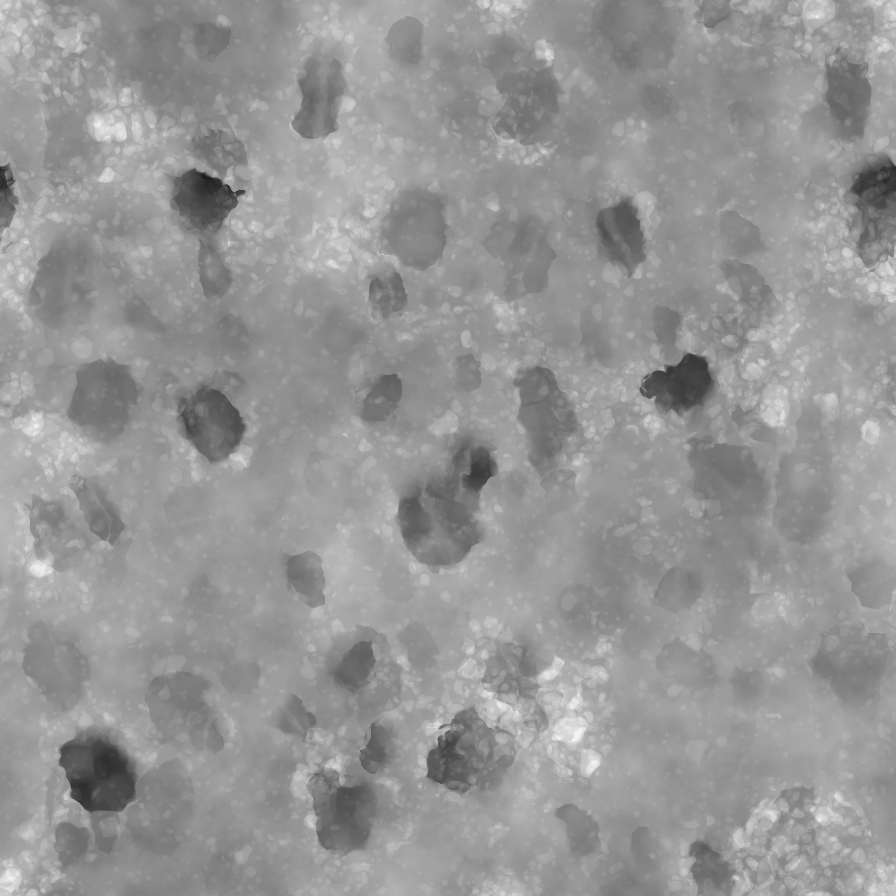
Give the GLSL for this texture, as a Shadertoy shader.

```glsl
const float BASE_GREY = 0.588;

mat2 rotation(float angle) {
    float c = cos(angle), s = sin(angle);
    return mat2(c, -s, s, c);
}

// Three random values for a cell of a grid that wraps after n cells
vec3 hash3(vec2 cell, float n, float seed) {
    vec2 w = mod(cell, n) + seed * 17.13;
    vec3 q = fract(w.xyx * vec3(0.1031, 0.1030, 0.0973));
    q += dot(q, q.yxz + 33.33);
    return fract((q.xxy + q.yzz) * q.zyx);
}

float noise(vec2 p, float n, float seed) {
    vec2 cell = floor(p * n), f = fract(p * n);
    f = f * f * f * (f * (f * 6.0 - 15.0) + 10.0);
    float a = hash3(cell, n, seed).x;
    float b = hash3(cell + vec2(1, 0), n, seed).x;
    float c = hash3(cell + vec2(0, 1), n, seed).x;
    float d = hash3(cell + vec2(1, 1), n, seed).x;
    return mix(mix(a, b, f.x), mix(c, d, f.x), f.y);
}

float fbm(vec2 p, float n, float seed) {
    float sum = 0.0, weight = 0.533;
    for (int i = 0; i < 4; i++) {
        sum += weight * noise(p, n, seed + float(i));
        n *= 2.0;
        weight *= 0.5;
    }
    return sum;
}

vec2 warp(vec2 p, float n, float amount, float seed) {
    return p + amount * (vec2(noise(p, n, seed), noise(p, n, seed + 1.0)) - 0.5);
}

// Offset to the middle of the nearest clod, blended at the borders
vec2 clodOffset(vec2 p, float n, float seed) {
    vec2 cell = floor(p * n), sum = vec2(0);
    float total = 0.0001;
    for (int j = -1; j <= 1; j++)
    for (int i = -1; i <= 1; i++) {
        vec2 id = cell + vec2(i, j);
        vec2 toMiddle = id + hash3(id, n, seed).xy - p * n;
        float weight = exp(-26.0 * dot(toMiddle, toMiddle));
        sum += weight * toMiddle;
        total += weight;
    }
    return sum / total / n;
}

// Hoof prints: x is the depth of the pit, y the raised rim
vec2 prints(vec2 p, float n, float maxDepth, float seed) {
    vec2 cell = floor(p * n), result = vec2(0);
    for (int j = -1; j <= 1; j++)
    for (int i = -1; i <= 1; i++) {
        vec2 id = cell + vec2(i, j);
        vec3 place = hash3(id, n, seed);
        vec3 kind = hash3(id, n, seed + 1.0);
        vec3 form = hash3(id, n, seed + 2.0);
        if (place.z > 0.85) continue;

        vec2 size = vec2(mix(0.17, 0.28, form.x), mix(0.26, 0.40, form.y));
        vec2 q = p * n - id - mix(vec2(0.1), vec2(0.9), place.xy);
        q = rotation(mix(-0.3, 0.7, kind.x)) * q / size;
        float d = pow(dot(pow(abs(q), vec2(2.5)), vec2(1)), 0.4);

        // One wall is steep, the opposite one slopes gently
        float side = dot(q, normalize(vec2(kind.y - 0.5, form.z - 0.5) + 0.01));
        float wall = mix(0.08, 0.85, smoothstep(-0.7, 1.0, side));
        float pit = 1.0 - smoothstep(1.0 - wall, 1.04, d);
        float cleft = exp(-q.x * q.x * 30.0) * step(0.7, form.z);
        pit *= (1.0 - 0.4 * cleft) * (0.9 + 0.2 * clamp(q.y, -1.0, 1.0));

        float depth = maxDepth * (0.18 + 0.82 * kind.z * kind.z * kind.z);
        float ring = (d - 1.2) / 0.25;
        float rim = exp(-ring * ring) * smoothstep(0.0, 0.6, depth / maxDepth);
        result = max(result, vec2(depth * pit, rim));
    }
    return result;
}

// Flat-topped crumbs of soil, present where density exceeds their threshold
float crumbs(vec2 p, float n, float density, float seed) {
    vec2 cell = floor(p * n);
    float top = 0.0;
    for (int j = -1; j <= 1; j++)
    for (int i = -1; i <= 1; i++) {
        vec2 id = cell + vec2(i, j);
        vec3 place = hash3(id, n, seed);
        vec3 form = hash3(id, n, seed + 1.0);
        vec2 q = rotation(form.x * 6.283) * (p * n - id - place.xy);
        float d = length(q * vec2(1.0, mix(1.0, 1.4, form.y))) / mix(0.25, 0.58, form.z);
        float present = smoothstep(place.z, place.z + 0.06, density);
        float dome = (1.0 - smoothstep(0.8, 1.0, d)) * (1.0 - 0.4 * min(d * d, 1.0));
        top = max(top, present * dome * mix(0.3, 1.0, fract(form.y * 7.0)));
    }
    return top;
}

void mainImage(out vec4 fragColor, in vec2 fragCoord) {
    vec2 p = fragCoord / iResolution.xy;
    vec2 chipped = warp(p, 72.0, 0.009, 7.0);

    // Patches of loose soil break the ground into stepped clods
    float heap = 0.55 * fbm(p, 5.0, 31.0) + 0.45 * fbm(p, 14.0, 36.0);
    heap = smoothstep(0.47, 0.67, heap);
    vec2 clods = 0.8 * clodOffset(chipped, 38.0, 61.0) + 0.9 * clodOffset(chipped, 84.0, 63.0);
    vec2 ground = p + clods * mix(0.4, 1.0, heap);
    vec2 ragged = warp(warp(ground, 15.0, 0.02, 3.0), 42.0, 0.012, 5.0);

    // Mottled mud with prints pressed into it
    float height = BASE_GREY + 0.25 * (fbm(p, 5.0, 11.0) - 0.5);
    height += mix(0.12, 0.26, heap) * (fbm(ground, 16.0, 66.0) - 0.5);
    height += 0.08 * (fbm(p, 48.0, 16.0) - 0.5);
    vec2 large = prints(ragged, 6.0, 0.42, 21.0);
    vec2 small = prints(ragged, 10.0, 0.18, 26.0);
    float pit = max(large.x, small.x);
    height += 0.025 * large.y - pit * (0.65 + 0.7 * noise(ground, 34.0, 71.0));

    // Crumbs heaped in the patches and along the rims, sparse and low elsewhere
    float loose = clamp(heap + 0.5 * large.y + 0.25 * small.y, 0.0, 1.0);
    float relief = mix(0.55, 1.0, loose);
    height += 0.03 * heap;
    height += 0.16 * crumbs(chipped, 24.0, 0.02 + 0.22 * loose, 41.0);
    height += 0.115 * relief * crumbs(chipped, 42.0, 0.05 + 0.75 * loose, 44.0);
    height += 0.105 * relief * crumbs(chipped, 68.0, 0.12 + 0.85 * loose, 47.0);
    height += 0.07 * relief * crumbs(p, 112.0, 0.25 + 0.65 * loose, 50.0);

    fragColor = vec4(vec3(clamp(height, 0.0, 0.95)), 1.0);
}
```
